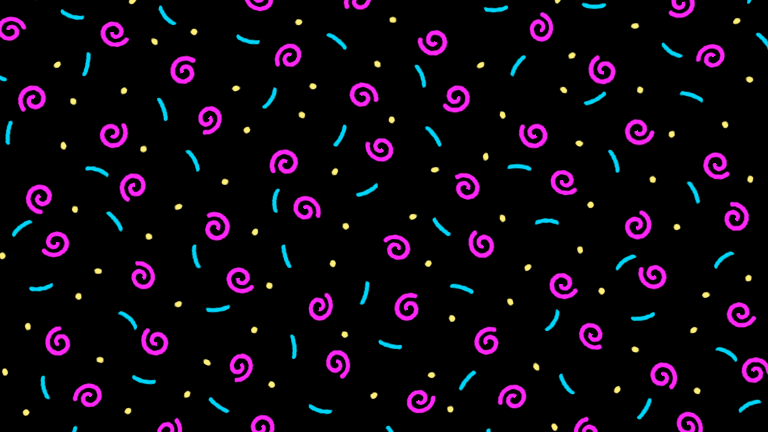
Reproduce this pattern procedurally as a WebGL 2 fragment shader.

```glsl
#version 300 es
precision highp float;

uniform vec2 u_resolution;
out vec4 fragColor;

const float TAU = 6.2831853;

vec3 hash3(vec2 cell) {
    vec3 h = fract(cell.xyx * vec3(0.1031, 0.1030, 0.0973) + 0.37);
    h += dot(h, h.yxz + 33.33);
    return fract((h.xxy + h.yzz) * h.zyx);
}

mat2 rotation(float angle) {
    float c = cos(angle), s = sin(angle);
    return mat2(c, s, -s, c);
}

vec2 spiralPoint(float theta) {
    return 0.033 * pow(theta / 9.0, 0.72) * vec2(cos(theta), sin(theta));
}

// Distance to a round-capped spiral stroke of almost one and a half turns
float spiral(vec2 p) {
    float theta = mod(atan(p.y, p.x), TAU);
    float inner = length(p - spiralPoint(clamp(theta, 0.7, 9.0)));
    float outer = length(p - spiralPoint(clamp(theta + TAU, 0.7, 9.0)));
    return min(inner, outer) - 0.0054;
}

// Distance to a slightly bent dash
float dash(vec2 p, float bend) {
    p.y += bend * (p.x * p.x - 0.0003);
    p.x -= clamp(p.x, -0.023, 0.023);
    return length(p) - 0.0048;
}

float blob(vec2 p, float stretch) {
    return length(p * vec2(1.0 - stretch, 1.0 + stretch)) - 0.0073;
}

void main() {
    vec2 uv = gl_FragCoord.xy / u_resolution.y;
    float pixel = 1.0 / u_resolution.y;

    // Tilted grid, one shape per cell
    vec2 grid = rotation(0.42) * uv * 10.0 + 20.0;
    vec2 home = floor(grid);
    float spirals = 1.0, dashes = 1.0, dots = 1.0;

    for (int j = -1; j <= 1; j++) {
        for (int i = -1; i <= 1; i++) {
            vec2 cell = home + vec2(i, j);
            vec3 rnd = hash3(cell);
            float kind = mod(cell.x + 3.0 * cell.y, 7.0);
            bool isSpiral = kind < 0.5 || abs(kind - 2.0) < 0.5;
            bool isDash = abs(kind - 4.0) < 0.5 || kind > 5.5;

            float jitter = isSpiral || isDash ? 0.32 : 0.5;
            vec2 center = cell + 0.5 + (rnd.xy - 0.5) * jitter;
            vec2 p = rotation(rnd.z * TAU) * (grid - center) * 0.1;

            if (isSpiral) {
                p.x *= rnd.x < 0.5 ? -1.0 : 1.0;
                p.y *= 1.0 + 0.14 * rnd.y;
                spirals = min(spirals, spiral(p));
            } else if (isDash) {
                dashes = min(dashes, dash(p, 4.0 + 5.0 * rnd.x));
            } else {
                dots = min(dots, blob(p, 0.2 * rnd.x));
            }
        }
    }

    // Hand-drawn unevenness of the outlines
    float wobble = 0.0006 * sin(uv.x * 370.0 + 2.0 * sin(uv.y * 210.0)) * sin(uv.y * 340.0);
    vec3 cover = 1.0 - smoothstep(-pixel, pixel, vec3(spirals, dashes, dots) + wobble);

    // Neon shapes on black
    vec3 color = vec3(0.0);
    color = mix(color, vec3(1.0, 0.94, 0.48), cover.z);
    color = mix(color, vec3(0.0, 0.84, 0.98), cover.y);
    color = mix(color, vec3(1.0, 0.15, 0.97), cover.x);
    fragColor = vec4(color, 1.0);
}
```
